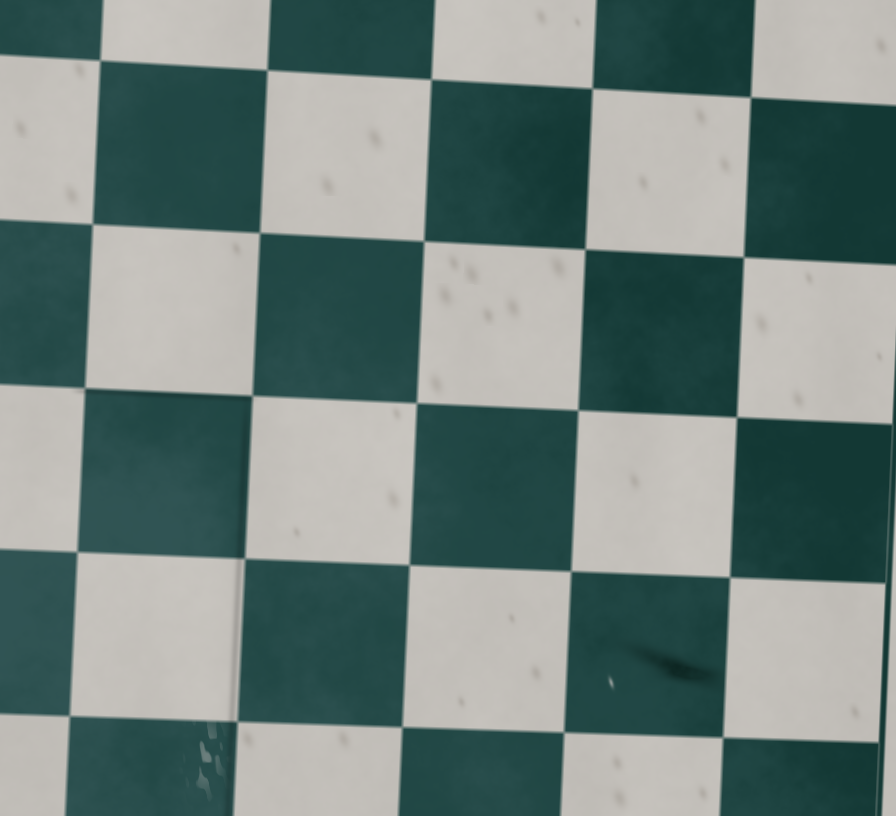
This pattern is drawn by a Shadertoy shader. Its source:

```glsl
const vec3 CREAM = vec3(0.765, 0.752, 0.730);
const vec3 GREEN_DARK = vec3(0.075, 0.220, 0.205);
const vec3 GREEN_MID = vec3(0.130, 0.280, 0.270);
const vec3 GREEN_PALE = vec3(0.190, 0.330, 0.328);
const vec3 SCUFF = vec3(0.56, 0.60, 0.59);

const vec2 GRID_CENTRE = vec2(0.511, 0.5057);  // in canvas heights
const vec2 CELLS = vec2(5.0, 5.03);            // cells per canvas height
const vec2 SKEW = vec2(-0.045, 0.0448);        // tilt of columns and rows
const vec2 PERSPECTIVE = vec2(0.0452, 0.030);
const float EDGE_SOFTNESS = 0.012;             // in cells
const float BOARD_RIGHT = 3.0;
const float BORDER_WIDTH = 0.035;

float hash(vec2 p) {
    vec3 h = fract(p.xyx * 0.1031);
    h += dot(h, h.yzx + 33.33);
    return fract((h.x + h.y) * h.z);
}

float noise(vec2 p) {
    vec2 i = floor(p), f = fract(p);
    f = f * f * (3.0 - 2.0 * f);
    return mix(mix(hash(i), hash(i + vec2(1, 0)), f.x),
               mix(hash(i + vec2(0, 1)), hash(i + 1.0), f.x), f.y);
}

float fbm(vec2 p) {
    float sum = 0.0, amp = 0.5;
    for (int i = 0; i < 4; i++) {
        sum += amp * noise(p);
        p = mat2(1.6, 1.2, -1.2, 1.6) * p + 17.0;
        amp *= 0.5;
    }
    return sum / 0.9375;
}

// Tilted, slightly foreshortened grid coordinates
vec2 boardCoords(vec2 q) {
    return CELLS * (q + SKEW * q.yx + PERSPECTIVE * q.x * q);
}

// Signed distance to the nearest grid line, positive in even cells
vec2 gridDistance(vec2 g) {
    return 2.0 * (abs(fract(g * 0.5 - 0.25) - 0.5) - 0.25);
}

// Soft spot with the given half axes
float spot(vec2 p, vec2 halfSize, float angle) {
    float c = cos(angle), s = sin(angle);
    vec2 r = vec2(c * p.x + s * p.y, c * p.y - s * p.x) / halfSize;
    return exp(-dot(r, r));
}

// Sparse faint marks, at most one per grid square
float specks(vec2 p) {
    vec2 id = floor(p);
    vec2 offset = vec2(hash(id + 3.1), hash(id + 8.7)) * 0.6 + 0.2;
    float size = mix(0.06, 0.16, hash(id + 5.3));
    return step(0.86, hash(id + 40.0)) * spot(p - id - offset, vec2(size, size * 1.6), 0.4);
}

void mainImage(out vec4 fragColor, in vec2 fragCoord) {
    vec2 q = fragCoord / iResolution.y - GRID_CENTRE;
    vec2 g = boardCoords(q);
    float soft = max(EDGE_SOFTNESS, CELLS.x / iResolution.y);

    // Checker mask: 1 on cream, 0 on green
    vec2 side = clamp(gridDistance(g) / soft, -1.0, 1.0);
    float cream = 0.5 + 0.5 * side.x * side.y;

    // Dark border line, then the plain margin
    cream *= 1.0 - smoothstep(-soft, soft, g.x - BOARD_RIGHT);
    cream = max(cream, smoothstep(-soft, soft, g.x - BOARD_RIGHT - BORDER_WIDTH));

    float cloud = fbm(g * 1.3 + 20.0) - 0.5;
    float grain = fbm(g * 14.0 + 50.0) - 0.5;
    float folds = noise(vec2(g.x * 3.0 + g.y * 0.2, g.y * 0.4) + 70.0) - 0.5;
    float cellTone = hash(floor(g) + 60.0) - 0.5;

    // Green vinyl fades towards the lower left
    float fade = 0.47 - 0.75 * q.x - 0.35 * q.y;
    fade += 0.7 * cloud + 0.18 * grain + 0.2 * folds + 0.12 * cellTone;
    vec3 green = mix(GREEN_DARK, GREEN_MID, smoothstep(0.0, 0.5, fade));
    green = mix(green, GREEN_PALE, smoothstep(0.5, 1.0, fade));

    // Cream vinyl with soft folds and specks
    vec3 light = CREAM + 0.035 * cloud + 0.016 * grain + 0.025 * folds + 0.01 * cellTone;
    light -= vec3(0.07, 0.075, 0.08) * specks(g * 4.0);

    // Dark smear with a thin tail
    vec2 m = g - vec2(1.66, -1.56);
    float smear = spot(m, vec2(0.27, 0.055), -0.35)
                + 0.7 * spot(m - vec2(0.12, -0.05), vec2(0.17, 0.04), 0.05);
    green = mix(green, vec3(0.055, 0.155, 0.14), min(smear, 1.0) * (0.85 + 0.6 * grain));

    // Pale scratches and a chip
    float scratchArea = spot(g - vec2(-1.18, -2.22), vec2(0.09, 0.20), 0.0);
    float scratch = smoothstep(0.60, 0.78, noise(vec2(g.x * 34.0 + g.y * 6.0, g.y * 13.0)));
    float chip = spot(g - vec2(1.28, -1.68), vec2(0.012, 0.032), 0.35);
    green = mix(green, SCUFF, clamp(0.65 * scratchArea * scratch + chip, 0.0, 1.0));

    vec3 color = mix(green, light, cream);

    // Creases beside one column and along one row
    float below = 1.0 - smoothstep(-0.3, 0.1, g.y);
    float crease = below * exp(-pow((g.x + 1.035) / 0.022, 2.0));
    float rowSpan = smoothstep(-2.1, -2.0, g.x) * (1.0 - smoothstep(-1.05, -0.95, g.x));
    crease += rowSpan * exp(-pow((g.y + 0.02) / 0.016, 2.0));
    color *= 1.0 - 0.16 * crease;

    fragColor = vec4(clamp(color, 0.0, 1.0), 1.0);
}
```
